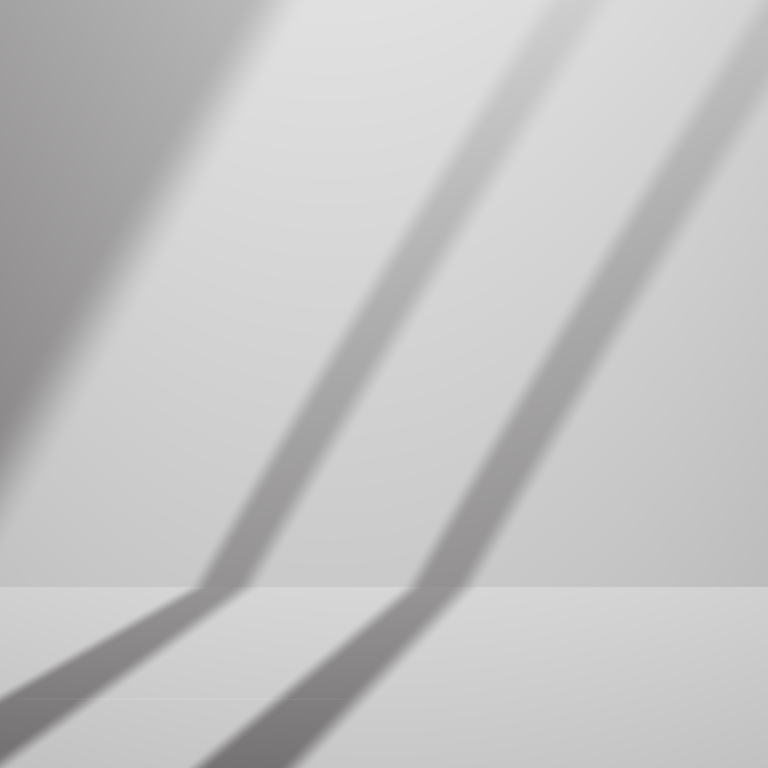
Reproduce this background procedurally as a WebGL 1 fragment shader.

```glsl
precision highp float;

uniform vec2 u_resolution;

const float HORIZON = 0.2357;

// Brightness of the lit back wall, with a dim area at its upper left
float wallLight(vec2 p) {
  float lit = 0.764 + 0.116 * p.y - 0.16 * pow(abs(p.x - 0.43), 2.0);
  float shade = 0.47 + 0.17 * p.y + 0.25 * p.x;
  float edge = 0.362 - 0.57 * (1.0 - p.y);
  float softness = mix(0.062, 0.045, p.y);
  return mix(shade, lit, smoothstep(-softness, softness, p.x - edge));
}

// Brightness of the floor, fading toward the viewer and the sides
float floorLight(vec2 p) {
  return 0.783 + 0.25 * p.y - 0.1 * pow(abs(p.x - 0.5), 2.0);
}

// Coverage between a left and a right edge, each with its own softness
float softBand(float x, vec2 edges, vec2 softness) {
  return smoothstep(-softness.x, softness.x, x - edges.x)
       * smoothstep(-softness.y, softness.y, edges.y - x);
}

// Window bar shadows: slanted on the wall, spreading over the floor
float barShadow(vec2 p, bool onWall) {
  float height = p.y - HORIZON;
  float rise = height / (1.0 - HORIZON);
  float shadow = 0.0;
  for (int i = 0; i < 2; i++) {
    float bar = float(i);
    vec2 edges = vec2(0.258, 0.322) + bar * vec2(0.279, 0.285);
    vec2 softness = vec2(0.018, 0.021);
    float depth = 0.30 - 0.5 * height;
    if (onWall) {
      float bend = 0.04 * height * (1.0 - HORIZON - height);
      edges += height * vec2(0.6, 0.608) - bend;
      softness = mix(vec2(0.015, 0.018), vec2(0.022, 0.026), rise);
      depth = mix(0.27, 0.065 + 0.02 * bar, rise);
    } else {
      vec2 spread = vec2(1.77, 1.39) - bar * vec2(0.58, 0.434);
      edges += height * spread;
    }
    shadow += depth * softBand(p.x, edges, softness);
  }
  return shadow;
}

void main() {
  vec2 p = gl_FragCoord.xy / u_resolution;

  // Wall and floor meet at a crisp horizon
  float wall = wallLight(p) * (1.0 - barShadow(p, true));
  float ground = floorLight(p) * (1.0 - barShadow(p, false));

  // Faint thin seam across the floor
  float seam = 1.0 - smoothstep(0.0004, 0.0016, abs(p.y - 0.0895));
  seam *= smoothstep(0.01, 0.04, p.x) * (1.0 - smoothstep(0.42, 0.48, p.x));
  ground += 0.022 * seam;

  float light = mix(ground, wall, smoothstep(-0.001, 0.001, p.y - HORIZON));

  // Slightly cool, violet grey in the darker tones
  vec3 tint = vec3(0.002, -0.006, -0.002) * (1.0 - smoothstep(0.5, 0.86, light));
  gl_FragColor = vec4(vec3(light) + tint, 1.0);
}
```
